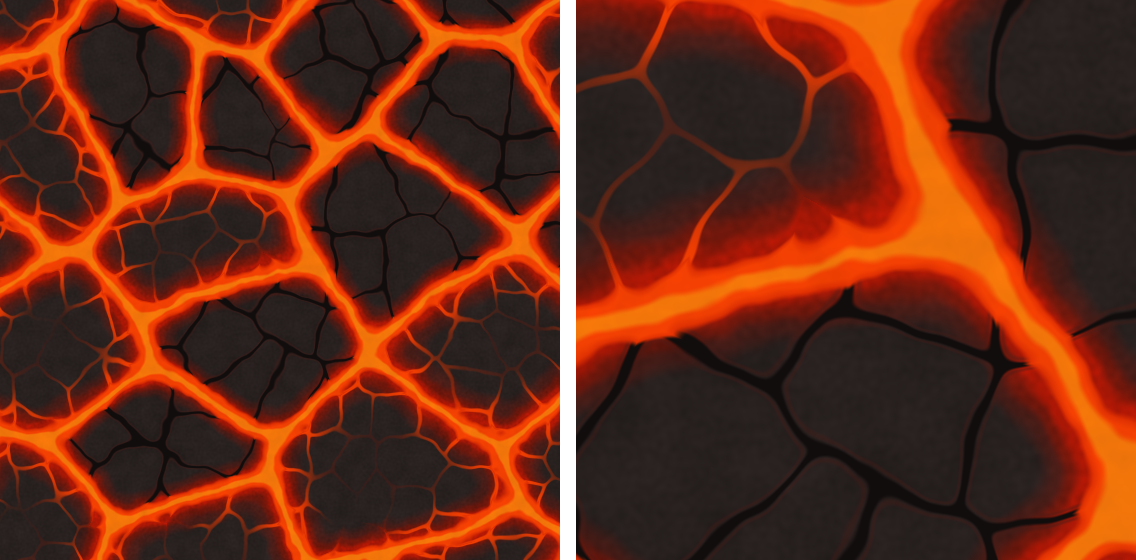
Left: the whole. Right: its middle third, enlarged.
This texture is drawn by a WebGL 1 fragment shader. Its source:

```glsl
precision highp float;
// Cracked charcoal crust split into plates by glowing veins of molten lava.
uniform vec2 u_resolution;

// Layout, in canvas units unless noted
const float PLATE_SCALE = 3.7;     // plates per canvas side
const float COBBLE_SCALE = 13.0;   // small cells inside hot plates
const float SLAB_SCALE = 8.5;      // larger cells inside cold plates
const float COLD_SHARE = 0.3;      // share of plates with dark cracks
const float LAVA_WIDTH = 0.0115;   // half width of a vein
const float SCALLOP = 0.010;       // reach of lava into side cracks
const float GLOW_WIDTH = 0.045;    // reach of the red glow over the crust
const float CRACK_WIDTH = 0.0013;

const vec3 FLAME = vec3(0.95, 0.46, 0.04);
const vec3 LAVA = vec3(0.95, 0.25, 0.01);
const vec3 LAVA_RIM = vec3(0.84, 0.16, 0.01);
const vec3 EMBER = vec3(0.67, 0.09, 0.02);
const vec3 DEEP_RED = vec3(0.44, 0.09, 0.045);
const vec3 BROWN = vec3(0.28, 0.11, 0.09);
const vec3 CHARCOAL = vec3(0.155, 0.128, 0.122);
const vec3 SOOT = vec3(0.07, 0.052, 0.05);

vec2 hash2(vec2 p) {
  vec3 q = fract(p.xyx * vec3(0.1031, 0.1030, 0.0973));
  q += dot(q, q.yzx + 33.33);
  return fract((q.xx + q.yz) * q.zy);
}

float cornerSlope(vec2 cell, vec2 f, vec2 corner) {
  return dot(hash2(cell + corner) * 2.0 - 1.0, f - corner);
}

// Gradient noise, roughly -1 to 1
float noise(vec2 p) {
  vec2 i = floor(p), f = p - i;
  vec2 u = f * f * f * (f * (f * 6.0 - 15.0) + 10.0);
  float low = mix(cornerSlope(i, f, vec2(0, 0)), cornerSlope(i, f, vec2(1, 0)), u.x);
  float high = mix(cornerSlope(i, f, vec2(0, 1)), cornerSlope(i, f, vec2(1, 1)), u.x);
  return 1.8 * mix(low, high, u.y);
}

float fbm(vec2 p) {
  return 0.55 * noise(p) + 0.3 * noise(p * 2.1 + 7.3) + 0.15 * noise(p * 4.3 + 3.1);
}

vec2 noise2(vec2 p) {
  return vec2(noise(p), noise(p + vec2(17.7, 41.3)));
}

vec2 site(vec2 cell, float jitter) {
  return cell + 0.5 + jitter * (hash2(cell) - 0.5);
}

// Voronoi cells: x = softened distance to the border, y = random value of the cell
vec2 cells(vec2 p, float jitter, float sharpness) {
  vec2 base = floor(p), home = base, toHome = vec2(9.0);
  for (int j = -1; j <= 1; j++)
    for (int i = -1; i <= 1; i++) {
      vec2 cell = base + vec2(float(i), float(j));
      vec2 r = site(cell, jitter) - p;
      if (dot(r, r) < dot(toHome, toHome)) { toHome = r; home = cell; }
    }
  float sum = 0.0;
  for (int j = -2; j <= 2; j++)
    for (int i = -2; i <= 2; i++) {
      if (i == 0 && j == 0) continue;
      vec2 r = site(home + vec2(float(i), float(j)), jitter) - p;
      float border = dot(0.5 * (toHome + r), normalize(r - toHome));
      sum += exp(-sharpness * border);
    }
  return vec2(-log(sum) / sharpness, hash2(home + 61.0).x);
}

void main() {
  vec2 uv = gl_FragCoord.xy / u_resolution.y;
  float px = 1.0 / u_resolution.y;
  vec2 p = uv + 0.018 * noise2(uv * 5.0) + 0.005 * noise2(uv * 18.0)
         + 0.0016 * noise2(uv * 50.0);

  // Large plates on a diagonal lattice
  vec2 s = p * vec2(0.92, 1.05);
  vec2 lattice = vec2(s.x - s.y, s.x + s.y) * 0.7071 * PLATE_SCALE + 3.4;
  vec2 plate = cells(lattice, 0.75, 24.0);
  float veinDist = plate.x / PLATE_SCALE;
  float cold = step(plate.y, COLD_SHARE);

  // Cobbles or slabs inside each plate
  float crackScale = mix(COBBLE_SCALE, SLAB_SCALE, cold);
  vec2 cobble = cells((p + 0.006 * noise2(uv * 24.0)) * crackScale + plate.y * 40.0, 0.9, 38.0);
  float crackDist = max(cobble.x, 0.0) / crackScale;

  // Distance into the crust, notched where cracks meet the vein
  float edge = LAVA_WIDTH * (1.0 + 0.3 * noise(uv * 4.0))
             + SCALLOP * mix(1.0, 0.4, cold) * exp(-crackDist / 0.006);
  float depth = veinDist - edge + 0.0015 * noise(uv * 55.0);

  // Crust cooling from ember to charcoal
  float cooling = depth / (GLOW_WIDTH * mix(1.0, 0.65, cold))
                + 0.16 * fbm(uv * 16.0) + 0.2 * (cobble.y - 0.5);
  vec3 crust = mix(EMBER, DEEP_RED, smoothstep(0.04, 0.32, cooling));
  crust = mix(crust, BROWN, smoothstep(0.3, 0.62, cooling));
  crust = mix(crust, CHARCOAL, smoothstep(0.6, 1.05, cooling));
  crust *= 1.0 + 0.16 * fbm(uv * 30.0) + 0.08 * noise(uv * 190.0);

  // Glowing cracks on hot plates, sooty ones with a dim lit rim on cold plates
  float heat = exp(-max(depth, 0.0) / 0.05);
  float patchy = noise(uv * 7.0 + 5.0);
  float hotWidth = CRACK_WIDTH * (0.6 + 0.7 * heat + 0.4 * patchy);
  float hotLine = 1.0 - smoothstep(hotWidth, hotWidth + 0.0015 + px, crackDist);
  hotLine *= mix(0.4, 1.0, heat) * smoothstep(-0.7, 0.0, patchy);
  vec3 hotCrust = mix(crust, mix(BROWN, LAVA, smoothstep(0.1, 0.75, heat)), hotLine);

  float sootWidth = CRACK_WIDTH * (1.3 + 2.2 * patchy);
  float sootLine = 1.0 - smoothstep(sootWidth, sootWidth + 0.0015 + px, crackDist);
  float shadow = 0.45 * exp(-crackDist / 0.009) * smoothstep(-0.5, 0.4, patchy);
  float litRim = 1.0 - smoothstep(0.0, 0.0015 + px, abs(crackDist - sootWidth - 0.003));
  vec3 coldCrust = mix(crust, SOOT, shadow);
  coldCrust = mix(coldCrust, BROWN, 0.4 * litRim);
  coldCrust = mix(coldCrust, SOOT, sootLine);

  // Molten vein with a wavering bright core
  float core = veinDist + 0.004 * fbm(uv * 22.0);
  vec3 molten = mix(FLAME, LAVA, smoothstep(0.002, 0.0065, core));
  molten = mix(molten, LAVA_RIM, 0.7 * smoothstep(-0.005, 0.0, depth));
  molten *= 1.0 + 0.05 * fbm(uv * 45.0);

  float crustMask = smoothstep(-0.0015, 0.0015 + px, depth);
  vec3 color = mix(molten, mix(hotCrust, coldCrust, cold), crustMask);
  gl_FragColor = vec4(color, 1.0);
}
```
